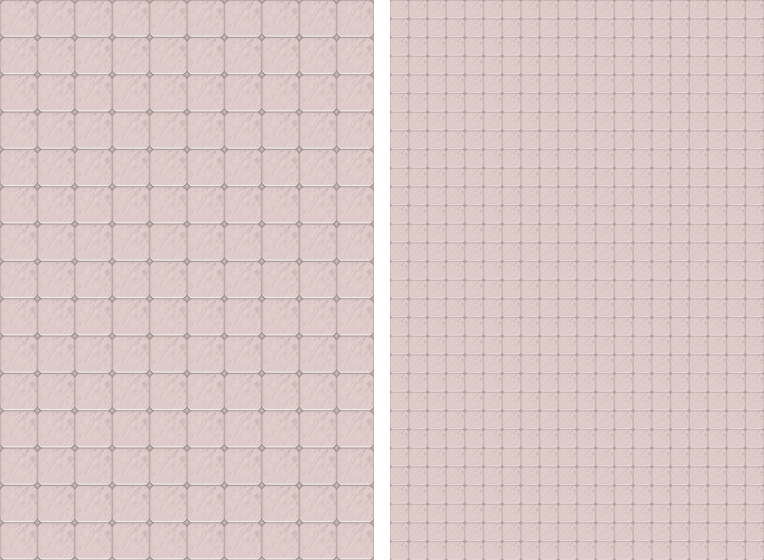
Left: one tile. Right: repeated 2 by 2.
This pattern is drawn by a Shadertoy shader. Its source:

```glsl
// Pale pink square tiles with rounded corners, fine grout and small diamond insets.

vec2 hashGradient(vec2 cell) {
    vec3 h = fract(cell.xyx * vec3(0.1031, 0.1030, 0.0973));
    h += dot(h, h.yzx + 33.33);
    float angle = 6.2832 * fract((h.x + h.y) * h.z);
    return vec2(cos(angle), sin(angle));
}

float gradientNoise(vec2 p) {
    vec2 i = floor(p), f = fract(p);
    vec2 u = f * f * f * (f * (f * 6.0 - 15.0) + 10.0);
    float a = dot(hashGradient(i), f);
    float b = dot(hashGradient(i + vec2(1, 0)), f - vec2(1, 0));
    float c = dot(hashGradient(i + vec2(0, 1)), f - vec2(0, 1));
    float d = dot(hashGradient(i + vec2(1, 1)), f - vec2(1, 1));
    return mix(mix(a, b, u.x), mix(c, d, u.x), u.y);
}

float roundedBox(vec2 p, float halfSize, float radius) {
    vec2 q = abs(p) - halfSize + radius;
    return length(max(q, 0.0)) + min(max(q.x, q.y), 0.0) - radius;
}

// Share of a pixel that lies inside a distance field
float coverage(float dist, float pixel) {
    return clamp(0.5 - dist / pixel, 0.0, 1.0);
}

// Fine brushed streaks that rise to the right, the same on every tile
float streaks(vec2 p) {
    vec2 along = mat2(0.57, -0.82, 0.82, 0.57) * p;
    along.y += 0.05 * gradientNoise(p * 3.0 + 7.0);
    float fine = gradientNoise(along * vec2(4.0, 15.0) + 20.0);
    float finest = gradientNoise(along * vec2(9.0, 27.0) + 51.0);
    return fine + 0.8 * finest;
}

void mainImage(out vec4 fragColor, in vec2 fragCoord) {
    vec2 repeats = vec2(10.0, 15.0);
    vec2 p = fract(fragCoord / iResolution.xy * repeats) - 0.5;
    float pixel = repeats.y / iResolution.y;

    // Tile face, with darker streaks towards the upper right
    float streak = streaks(p);
    float upperRight = smoothstep(-0.2, 0.7, p.x + p.y);
    vec3 face = vec3(0.87, 0.795, 0.787) + 0.036 * streak;
    face -= 0.05 * upperRight * smoothstep(0.0, 0.5, -streak);

    // Grout, darkest just above each tile
    vec3 color = mix(vec3(0.735, 0.672, 0.662), vec3(0.69, 0.63, 0.62),
                     smoothstep(0.45, 0.49, p.y));

    float tile = roundedBox(p, 0.479, 0.1);
    color = mix(color, face, coverage(tile, pixel));

    // Thin bevel: bright lower lip, faint shade on the top and sides
    float lip = coverage(tile, pixel) - coverage(tile + 0.026, pixel);
    float lower = smoothstep(-0.36, -0.44, p.y);
    color = mix(color, vec3(0.82, 0.75, 0.742), lip * 0.6 * (1.0 - lower));
    color = mix(color, vec3(0.96, 0.93, 0.925), lip * lower);

    // Diamond inset on every crossing: dark rim, grey body, pale heart
    vec2 corner = 0.5 - abs(p);
    float diamond = (corner.x + corner.y - 0.11) * 0.7071;
    color = mix(color, vec3(0.6, 0.54, 0.53), coverage(diamond, pixel));
    color = mix(color, vec3(0.73, 0.67, 0.66), coverage(diamond + 0.022, pixel));
    color = mix(color, vec3(0.78, 0.72, 0.71), coverage(diamond + 0.052, pixel));

    fragColor = vec4(color, 1.0);
}
```
